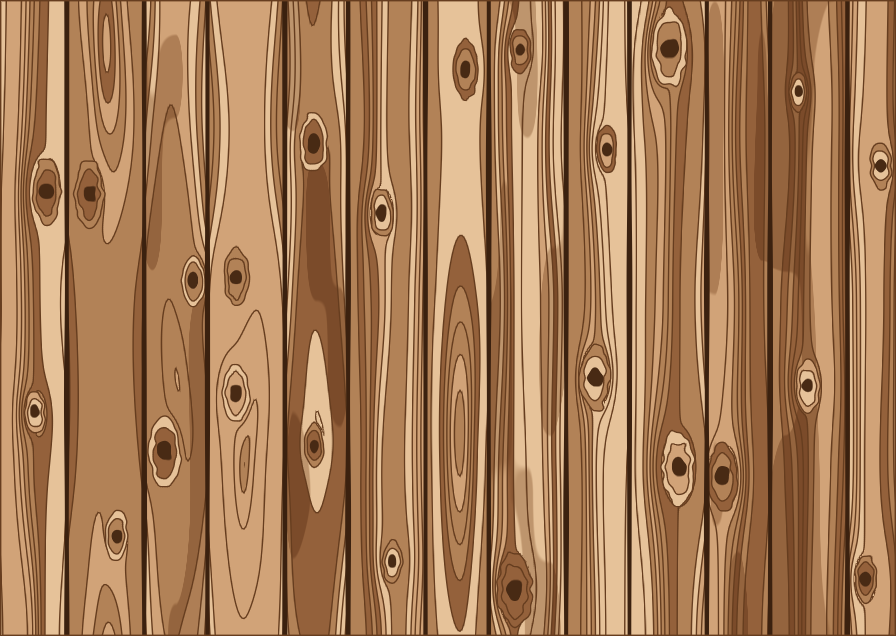
Reproduce this texture procedurally as a Shadertoy shader.

```glsl
#define PLANKS 12.74      // planks across the canvas
#define SWAY 0.05         // alternating shift of the seams
#define GAP 0.034         // half width of a seam
#define LINE 0.010        // half width of a grain line
#define RINGS 10.0        // grain bands per plank width
#define HEARTS 0.5        // share of planks with arched grain
#define KNOTS 0.78        // chance of each knot
#define STAIN 0.64        // noise level where stains begin

const vec3 CREAM = vec3(0.90, 0.76, 0.60);
const vec3 TAN   = vec3(0.82, 0.64, 0.47);
const vec3 OAK   = vec3(0.70, 0.51, 0.34);
const vec3 BROWN = vec3(0.58, 0.38, 0.23);
const vec3 INK   = vec3(0.40, 0.24, 0.12);
const vec3 DARK  = vec3(0.23, 0.13, 0.06);

float hash(vec2 p) {
    vec3 q = fract(p.xyx * 0.1031);
    q += dot(q, q.yzx + 33.33);
    return fract((q.x + q.y) * q.z);
}

float noise(vec2 p) {
    vec2 i = floor(p), f = fract(p);
    f = f * f * (3.0 - 2.0 * f);
    return mix(mix(hash(i), hash(i + vec2(1, 0)), f.x),
               mix(hash(i + vec2(0, 1)), hash(i + vec2(1, 1)), f.x), f.y);
}

float pixelSize() { return PLANKS / iResolution.x; }

// Coverage of a shape whose signed distance is d
float fill(float d) { return clamp(0.5 - d / pixelSize(), 0.0, 1.0); }

// Field value turned into distance, given the field's screen slope
float toDistance(float value, float field) {
    float slope = length(vec2(dFdx(field), dFdy(field)));
    return value / max(slope, 1e-5) * pixelSize();
}

// Left edge of plank i
float seam(float i) {
    return i < 0.5 ? -0.1 : i + SWAY * (1.0 - 2.0 * mod(i, 2.0));
}

vec3 woodTone(float t) {
    vec3 c = t < 0.50 ? TAN : OAK;
    c = t < 0.30 ? CREAM : c;
    return t > 0.74 ? BROWN : c;
}

// Knot k of a plank: centre in xy, radius in z (zero when absent)
vec3 knotAt(float id, float k) {
    vec2 seed = vec2(id * 3.7 + 5.0, k * 11.3 + 2.0);
    float size = mix(0.12, 0.25, hash(seed + 40.0));
    return vec3((hash(seed) - 0.5) * 0.5,
                (k + 0.12 + 0.76 * hash(seed + 20.0)) * 4.5,
                size * step(hash(seed + 60.0), KNOTS));
}

// Grain coordinate whose whole numbers are the drawn lines
float grain(vec2 p, float id) {
    float g = p.x + 0.17 * (noise(vec2(p.x * 2.6, p.y * 0.42) + id * 17.0) - 0.5);
    for (float k = 0.0; k < 2.0; k++) {
        vec3 knot = knotAt(id, k);
        vec2 d = (p - knot.xy) * vec2(1.0, 0.45);
        float r2 = knot.z * knot.z;
        g -= d.x * r2 / max(dot(d, d), r2 + 1e-5);
    }
    float middle = 9.0 * hash(vec2(id, 71.0));
    float arch = length(vec2(g, 0.40 * sin(0.33 * (p.y - middle))));
    float h = RINGS * (hash(vec2(id, 31.0)) < HEARTS ? arch : g + 0.5);
    return h + 0.85 * sin(h + 6.28 * hash(vec2(id, 53.0)));
}

void mainImage(out vec4 fragColor, in vec2 fragCoord) {
    vec2 p = fragCoord / iResolution.x * PLANKS;
    vec2 size = vec2(PLANKS, PLANKS * iResolution.y / iResolution.x);

    // Plank under this point
    float id = floor(p.x);
    if (p.x < seam(id)) id -= 1.0;
    else if (p.x >= seam(id + 1.0)) id += 1.0;
    float left = seam(id), right = seam(id + 1.0);
    vec2 local = vec2(p.x - 0.5 * (left + right), p.y);

    // Flat bands of wood
    float f = grain(local, id);
    float tone = 0.75 * hash(vec2(floor(f) + 50.0, id * 5.0 + 3.0))
               + 0.25 * hash(vec2(id, 97.0));
    vec3 color = woodTone(tone);

    // Blotchy stains on some planks
    float blotch = noise(vec2(local.x * 3.0, p.y * 0.5) + id * 29.0);
    float stained = step(0.45, hash(vec2(id, 13.0)));
    color *= mix(vec3(1.0), vec3(0.83, 0.77, 0.71),
                 stained * smoothstep(STAIN, STAIN + 0.02, blotch));

    // Lines between bands
    float toLine = min(fract(f), 1.0 - fract(f));
    color = mix(color, INK, fill(toDistance(toLine, f) - LINE));

    // Knots: outlined rings around a dark core
    for (float k = 0.0; k < 2.0; k++) {
        vec3 knot = knotAt(id, k);
        vec2 d = local - knot.xy;
        float radius = max(knot.z, 0.01), present = step(0.01, knot.z);
        float wobble = 0.25 * (noise(d * 9.0 + id * 7.0 + k * 31.0) - 0.5);
        float r = length(d * vec2(1.0, 0.45)) / radius + wobble;
        for (float ring = 0.0; ring < 2.0; ring++) {
            float edge = toDistance(r - 1.0 + 0.28 * ring, r);
            vec3 tint = woodTone(hash(vec2(id * 2.0 + ring, k + 83.0)));
            color = mix(color, tint, present * fill(edge));
            color = mix(color, INK, present * fill(abs(edge) - LINE));
        }
        float core = length(d * vec2(1.0, 0.72)) - radius * (0.48 + wobble);
        color = mix(color, mix(DARK, INK, 0.3), present * fill(core));
    }

    // Seams of slightly uneven width, then the thin outer border
    float gap = GAP + 0.016 * (noise(vec2(floor(p.x + 0.5) * 9.0, p.y * 0.6)) - 0.5);
    color = mix(color, DARK, fill(min(p.x - left, right - p.x) - gap));
    vec2 border = min(p, size - p);
    color = mix(color, INK, fill(min(border.x, border.y) - 0.02));
    fragColor = vec4(color, 1.0);
}
```
